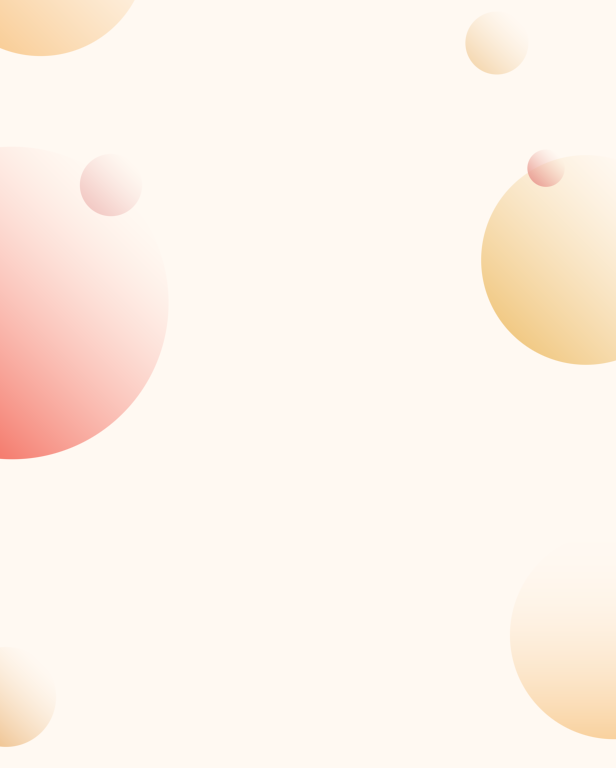
This background is drawn by a Shadertoy shader. Its source:

```glsl
// Cream backdrop with soft coral, amber and gold bubbles that fade toward one side.

// Blends a disc over base; its opacity grows along the direction toTint.
vec3 bubble(vec3 base, vec2 p, vec2 center, float radius, vec2 toTint, vec3 tint, float falloff) {
    vec2 offset = p - center;
    float edge = 0.75 / iResolution.y;
    float coverage = 1.0 - smoothstep(-edge, edge, length(offset) - radius);
    float along = clamp(0.5 + 0.5 * dot(offset, toTint) / radius, 0.0, 1.0);
    return mix(base, tint, coverage * pow(along, falloff));
}

void mainImage(out vec4 fragColor, in vec2 fragCoord) {
    // Both axes are measured in canvas heights
    vec2 p = fragCoord / iResolution.y;
    vec2 diagonal = normalize(vec2(-1.0));
    vec2 down = vec2(0.0, -1.0);

    vec3 color = vec3(1.0, 0.975, 0.948);

    // Large bubbles cropped by the canvas borders
    color = bubble(color, p, vec2(0.053, 1.066), 0.139, diagonal, vec3(0.975, 0.80, 0.58), 1.3);
    color = bubble(color, p, vec2(0.016, 0.6055), 0.2035, diagonal, vec3(0.95, 0.38, 0.32), 1.5);
    color = bubble(color, p, vec2(0.763, 0.6615), 0.1365, diagonal, vec3(0.945, 0.79, 0.52), 1.4);
    color = bubble(color, p, vec2(0.7995, 0.173), 0.1355, down, vec3(0.975, 0.82, 0.62), 2.0);
    color = bubble(color, p, vec2(0.008, 0.0925), 0.065, diagonal, vec3(0.93, 0.74, 0.52), 1.5);

    // Small floating bubbles
    color = bubble(color, p, vec2(0.647, 0.944), 0.041, diagonal, vec3(0.96, 0.85, 0.70), 1.4);
    color = bubble(color, p, vec2(0.1445, 0.759), 0.0405, diagonal, vec3(0.95, 0.79, 0.77), 1.3);
    color = bubble(color, p, vec2(0.711, 0.781), 0.0243, diagonal, vec3(0.92, 0.64, 0.60), 1.4);

    fragColor = vec4(color, 1.0);
}
```
